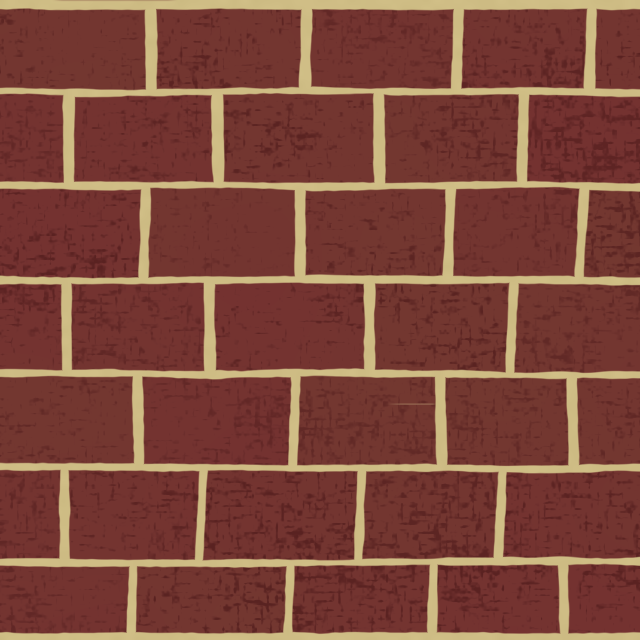
Give the GLSL for this texture, as a three.js fragment shader.

```glsl
// Hand-drawn brick wall: seven rows of woven red bricks with sandy mortar
varying vec2 vUv;

float hash(vec2 p) {
  vec3 q = fract(vec3(p.xyx) * 0.1031);
  q += dot(q, q.yzx + 33.33);
  return fract((q.x + q.y) * q.z);
}

float noise(vec2 p) {
  vec2 i = floor(p), f = fract(p);
  f = f * f * (3.0 - 2.0 * f);
  return mix(mix(hash(i), hash(i + vec2(1.0, 0.0)), f.x),
             mix(hash(i + vec2(0.0, 1.0)), hash(i + 1.0), f.x), f.y);
}

// Short dark threads running across and down, denser in patches
float weave(vec2 p) {
  float across = noise(p * vec2(62.0, 215.0));
  float down = noise(p * vec2(215.0, 62.0) + 71.0);
  float grain = noise(p * 240.0 + 19.0);
  float patchy = noise(p * vec2(7.0, 9.0) + 5.0);
  float thread = max(across, down * 0.96) * 0.75 + grain * 0.25;
  return smoothstep(0.60, 0.92, thread + (patchy - 0.5) * 0.26);
}

void main() {
  vec2 p = vUv;
  float wobble = (noise(p * 24.0) - 0.5) * 0.0028 + (noise(p * 90.0) - 0.5) * 0.0012;

  // Rows, counted from the top, with gently wavering bed joints
  float depth = 1.0 - p.y + (noise(p * vec2(6.0, 7.0) + 40.0) - 0.5) * 0.005;
  float rowPos = (depth + 0.0039) / 0.1471;
  float row = floor(rowPos);
  float v = fract(rowPos);

  // Upright joints: alternate rows are staggered and drift left going down
  vec4 joints = mod(row, 2.0) < 0.5
    ? vec4(0.236, 0.478, 0.715, 0.923) - row * vec4(0.005, 0.0045, 0.0065, 0.007)
    : vec4(0.109, 0.347, 0.600, 0.826) - row * vec4(0.0016, 0.0065, 0.0075, 0.0088);
  float edge = 1.0;
  float column = 0.0;
  for (int i = 0; i < 4; i++) {
    float seed = hash(vec2(float(i) + 3.0, row + 11.0));
    float x = joints[i] + (v - 0.5) * mix(-0.009, 0.004, seed);
    float halfWidth = mix(0.0087, 0.0072, row / 6.0) + (seed - 0.5) * 0.0012;
    edge = min(edge, abs(p.x - x) - halfWidth);
    column += step(x, p.x);
  }

  // Bed joints, slightly uneven from brick to brick, and the outer bands
  vec2 brick = vec2(column, row);
  float upper = v * 0.1471 - 0.0048 - 0.0020 * hash(brick + 23.0);
  float lower = (1.0 - v) * 0.1471 - 0.0044 - 0.0020 * hash(brick + 57.0);
  edge = min(edge, min(upper, lower));
  edge = min(edge, min(0.985 - p.y, p.y - 0.0115));
  float face = smoothstep(-0.0015, 0.0015, edge + wobble);

  // Brick colour shifts between crimson and brown
  float tint = hash(brick + 8.0) * 0.6 + noise(p * 5.0 + 13.0) * 0.4;
  vec3 clay = mix(vec3(0.455, 0.192, 0.190), vec3(0.450, 0.222, 0.190), tint);
  float wear = weave(p) * mix(0.55, 1.0, hash(brick + 31.0));
  clay = mix(clay, vec3(0.310, 0.105, 0.105), wear * 0.75);

  // One pale scratch on a lower brick
  float scratch = (1.0 - smoothstep(0.0006, 0.0018, abs(p.y - 0.3685)))
    * smoothstep(0.60, 0.63, p.x) * (1.0 - smoothstep(0.675, 0.683, p.x));
  clay = mix(clay, vec3(0.62, 0.46, 0.35), scratch * 0.55);

  // Sandy mortar with a faint stain along the top
  vec3 mortar = vec3(0.81, 0.74, 0.52) + (noise(p * 60.0) - 0.5) * 0.02;
  float stain = smoothstep(0.997, 1.0, p.y)
    * smoothstep(0.08, 0.10, p.x) * (1.0 - smoothstep(0.26, 0.28, p.x));
  mortar = mix(mortar, vec3(0.62, 0.46, 0.35), stain * 0.6);

  gl_FragColor = vec4(mix(mortar, clay, face), 1.0);
}
```
